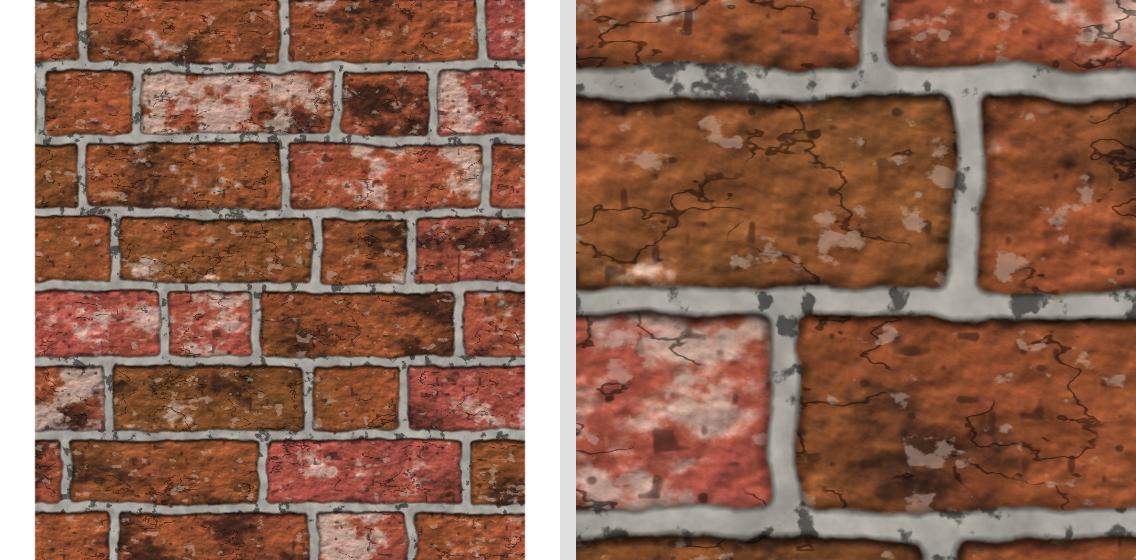
Left, the full canvas; right, a detail of the centre.
Reproduce this texture procedurally as a Shadertoy shader.

```glsl
// A weathered brick wall in eight courses between plain white side margins.
// Each course repeats long bricks, or long and short ones in turn; rounded box
// distances cut the joints and layered noise adds lime, soot, cracks and pits.

const float MARGIN = 0.0625;      // width of each white side strip
const float COURSE = 0.1314;      // height of a course with its joint
const float FIRST_JOINT = 0.1178; // depth of the first bed joint from the top
const float LONG_BRICK = 0.358;   // lengths include one joint
const float SHORT_BRICK = 0.172;
const float JOINT = 0.0175;
const float CORNER = 0.007;
const float ROUGHNESS = 0.011;    // wander of the brick edges

const vec3 WHITE  = vec3(1.0);
const vec3 MORTAR = vec3(0.65, 0.63, 0.60);
const vec3 UMBER  = vec3(0.47, 0.29, 0.16);
const vec3 RUST   = vec3(0.59, 0.31, 0.19);
const vec3 ROSE   = vec3(0.64, 0.31, 0.27);
const vec3 LIME   = vec3(0.76, 0.67, 0.62);
const vec3 SOOT   = vec3(0.17, 0.11, 0.09);

// Per course: where a long brick starts, and whether short bricks alternate
const vec2 BOND[8] = vec2[8](
    vec2(0.147, 0), vec2(0.243, 1), vec2(0.150, 0), vec2(0.206, 1),
    vec2(0.461, 1), vec2(0.193, 1), vec2(0.115, 0), vec2(0.203, 1));
// Per course, four bricks from the start onward: umber 0, rust 0.5, rose 1
const vec4 FIRING[8] = vec4[8](
    vec4(.35, .5, .9, .2), vec4(.6, .55, .75, .5), vec4(.2, .55, .6, .05), vec4(.1, .45, .8, .4),
    vec4(.3, .7, .95, .85), vec4(.05, .25, .95, .7), vec4(.2, 1., .2, .7), vec4(.5, .8, .55, .4));
// Lime bloom, in the same order
const vec4 BLOOM[8] = vec4[8](
    vec4(.1, .1, .3, .3), vec4(.75, .4, .85, .3), vec4(.3, .65, .3, .1), vec4(.1, .3, .7, .3),
    vec4(.1, .85, .4, .6), vec4(.1, .2, .65, .8), vec4(.1, .35, .1, .3), vec4(.1, .65, .2, .2));

float hash(vec2 p) {
    vec3 q = fract(p.xyx * 0.1031);
    q += dot(q, q.yzx + 33.33);
    return fract((q.x + q.y) * q.z);
}

float noise(vec2 p) {
    vec2 i = floor(p), f = fract(p);
    f = f * f * (3.0 - 2.0 * f);
    return mix(mix(hash(i), hash(i + vec2(1, 0)), f.x),
               mix(hash(i + vec2(0, 1)), hash(i + vec2(1, 1)), f.x), f.y);
}

float fbm(vec2 p) {
    float sum = 0.0, weight = 0.516;
    for (int i = 0; i < 5; i++) {
        sum += weight * noise(p);
        p = mat2(1.6, 1.2, -1.2, 1.6) * p + 17.3;
        weight *= 0.5;
    }
    return sum;
}

// Signed distance to the nearest brick; gives its position, course and index
float brickDistance(vec2 p, out vec2 local, out ivec2 id) {
    float depth = (1.0 - p.y - FIRST_JOINT) / COURSE + 1.0;
    id.y = clamp(int(floor(depth)), 0, 7);
    vec2 bond = BOND[id.y];
    float period = LONG_BRICK + (bond.y > 0.5 ? SHORT_BRICK : LONG_BRICK);
    float cycle = floor((p.x - bond.x) / period);
    float x = p.x - bond.x - cycle * period;
    bool second = x > LONG_BRICK;
    float width = second ? period - LONG_BRICK : LONG_BRICK;
    id.x = int(cycle) * 2 + int(second);
    local = vec2(x - (second ? LONG_BRICK : 0.0) - 0.5 * width,
                 (0.5 - depth + float(id.y)) * COURSE);
    vec2 q = abs(local) - 0.5 * (vec2(width, COURSE) - JOINT) + CORNER;
    return length(max(q, 0.0)) + min(max(q.x, q.y), 0.0) - CORNER;
}

vec3 brickColor(vec2 p, vec2 local, ivec2 id, float d) {
    int slot = id.x & 3;
    vec2 seed = vec2(id) * 7.31 + 50.0;
    float mottle = fbm(p * 32.0 + seed), grain = fbm(p * vec2(75, 105));
    float firing = FIRING[id.y][slot] + 0.8 * (fbm(p * 12.0 + seed) - 0.5);
    vec3 color = mix(UMBER, RUST, clamp(firing * 2.0, 0.0, 1.0));
    color = mix(color, ROSE, clamp(firing * 2.0 - 1.0, 0.0, 1.0));
    color *= 0.62 + 0.45 * mottle + 0.32 * grain;

    // Soot clouds and lime bloom
    float cloud = fbm(p * vec2(9, 13) + seed.yx) + 0.35 * (grain - 0.5);
    color = mix(color, SOOT, 0.8 * smoothstep(0.0, 0.24, cloud - 0.6 + 0.14 * hash(seed)));
    float bloom = fbm(p * vec2(10, 15) + seed * 1.7) + 0.7 * (mottle - 0.5) + 0.4 * (grain - 0.5);
    color = mix(color, LIME, 0.8 * smoothstep(0.0, 0.22, bloom - 0.8 + 0.42 * BLOOM[id.y][slot]));

    // Relief lit from above, cracks, pits and pale flecks
    vec2 reliefScale = vec2(55, 80);
    color *= 1.0 + 1.1 * (fbm(p * reliefScale) - fbm((p + vec2(-0.002, 0.003)) * reliefScale));
    float crack = 1.0 - smoothstep(0.004, 0.022, abs(fbm(p * vec2(20, 38) + seed) - 0.5));
    color *= 1.0 - 0.45 * crack * smoothstep(0.45, 0.6, noise(p * 24.0 + seed));
    color = mix(color, SOOT, 0.55 * smoothstep(0.82, 0.95, noise(p * 105.0)));
    color = mix(color, LIME, 0.5 * smoothstep(0.66, 0.76, fbm(p * vec2(58, 84) + 9.0)));

    // Dark arris, deepest along the upper edge
    float upper = smoothstep(0.035, 0.055, local.y);
    return color * (1.0 - (0.3 + 0.4 * upper) * smoothstep(-0.008, 0.0, d));
}

vec3 mortarColor(vec2 p, float d) {
    vec3 color = MORTAR * (0.8 + 0.4 * fbm(p * 60.0));
    color *= 1.0 - 0.5 * smoothstep(0.6, 0.72, fbm(p * 72.0 + 31.0));
    return color * (1.0 - 0.4 * (1.0 - smoothstep(0.0, 0.004, d)));
}

void mainImage(out vec4 fragColor, in vec2 fragCoord) {
    vec2 p = fragCoord / iResolution.xy;
    float pixel = 1.0 / min(iResolution.x, iResolution.y);
    vec2 wander = vec2(fbm(p * 30.0), fbm(p * 30.0 + 40.0)) + vec2(noise(p * 7.0 + 5.0), noise(p * 7.0)) - 1.0;
    vec2 local;
    ivec2 id;
    float d = brickDistance(p + ROUGHNESS * wander, local, id);
    float edge = max(pixel, 0.0012);
    vec3 wall = mix(brickColor(p, local, id, d), mortarColor(p, d), smoothstep(-edge, edge, d));
    float inside = smoothstep(-pixel, pixel, 0.5 - MARGIN - abs(p.x - 0.5));
    fragColor = vec4(mix(WHITE, wall, inside), 1.0);
}
```
